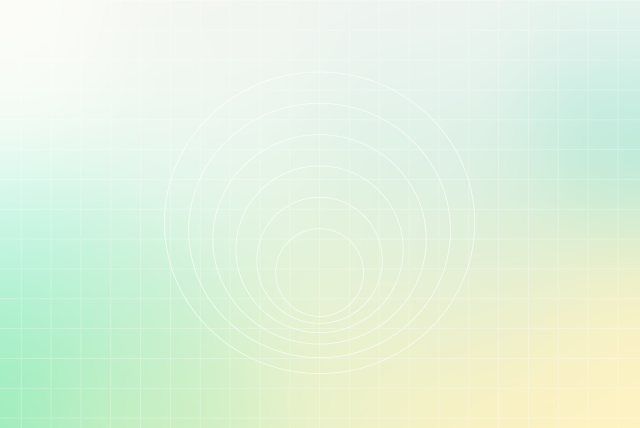
Give the GLSL for this background, as a WebGL 1 fragment shader.

```glsl
precision highp float;
// Soft pastel colour mesh with a faint white grid and six nested rings.
uniform vec2 u_resolution;

// Colour in rgb, Gaussian weight in a; summed glows are normalised later.
vec4 glow(vec2 p, vec2 center, vec3 color) {
  vec2 d = p - center;
  float weight = exp(-15.0 * dot(d, d));
  return vec4(color * weight, weight);
}

// Pixel coverage of a thin line at the given distance.
float stroke(float dist, float width, float pixel) {
  return clamp((0.5 * (width + pixel) - dist) / pixel, 0.0, min(1.0, width / pixel));
}

vec3 mesh(vec2 p) {
  // Pale upper band
  vec4 sum = glow(p, vec2(0.0, 1.0), vec3(0.99, 0.99, 0.97));
  sum += glow(p, vec2(0.0, 0.75), vec3(0.985, 0.99, 0.97));
  sum += glow(p, vec2(0.5, 0.95), vec3(0.955, 0.965, 0.945));
  sum += glow(p, vec2(1.0, 0.95), vec3(0.945, 0.96, 0.945));
  sum += glow(p, vec2(1.5, 1.0), vec3(0.92, 0.96, 0.94));

  // Cool middle, with aqua at the right
  sum += glow(p, vec2(0.45, 0.62), vec3(0.92, 0.97, 0.94));
  sum += glow(p, vec2(1.0, 0.65), vec3(0.86, 0.945, 0.91));
  sum += glow(p, vec2(1.48, 0.64), vec3(0.70, 0.91, 0.855));

  // Mint lower left
  sum += glow(p, vec2(0.0, 0.42), vec3(0.75, 0.96, 0.90));
  sum += glow(p, vec2(0.0, 0.13), vec3(0.59, 0.925, 0.72));
  sum += glow(p, vec2(0.33, 0.28), vec3(0.76, 0.945, 0.825));
  sum += glow(p, vec2(0.38, 0.0), vec3(0.80, 0.935, 0.745));

  // Lime center fading to warm cream at the lower right
  sum += glow(p, vec2(0.75, 0.35), vec3(0.895, 0.95, 0.85));
  sum += glow(p, vec2(0.8, 0.08), vec3(0.935, 0.945, 0.78));
  sum += glow(p, vec2(1.15, 0.35), vec3(0.885, 0.935, 0.83));
  sum += glow(p, vec2(1.15, 0.02), vec3(0.995, 0.945, 0.75));
  sum += glow(p, vec2(1.5, 0.28), vec3(0.985, 0.945, 0.77));
  sum += glow(p, vec2(1.5, 0.03), vec3(1.0, 0.955, 0.76));
  return sum.rgb / sum.a;
}

void main() {
  float pixel = 1.0 / u_resolution.y;
  vec2 p = gl_FragCoord.xy * pixel;
  float middle = 0.5 * u_resolution.x * pixel - 0.001;
  vec3 color = mesh(p);

  // Square grid, anchored at the top center
  float cell = 0.0697;
  vec2 lineDist = abs(fract((p - vec2(middle, 0.999)) / cell + 0.5) - 0.5) * cell;
  float grid = max(stroke(lineDist.x, 0.002, pixel), stroke(lineDist.y, 0.002, pixel));
  color = mix(color, vec3(1.0), 0.27 * grid);

  // Rings, from the innermost outward, with bottoms drawn close together
  float rings = 0.0;
  for (int n = 0; n < 6; n++) {
    float i = float(n);
    float top = 0.4658 + 0.0732 * i;
    float bottom = 0.2607 - 0.0137 * i - 0.0026 * i * i;
    float halfWidth = 0.1025 + 0.052 * i - 0.0107 * sin(0.6283 * i) - 0.0017 * sin(1.2566 * i);
    vec2 radii = vec2(halfWidth, 0.5 * (top - bottom));
    vec2 q = p - vec2(middle, 0.5 * (top + bottom));
    float dist = abs(length(q / radii) - 1.0) * min(radii.x, radii.y);
    rings = max(rings, stroke(dist, 0.0018, pixel));
  }
  color = mix(color, vec3(1.0), 0.72 * rings);

  gl_FragColor = vec4(color, 1.0);
}
```
